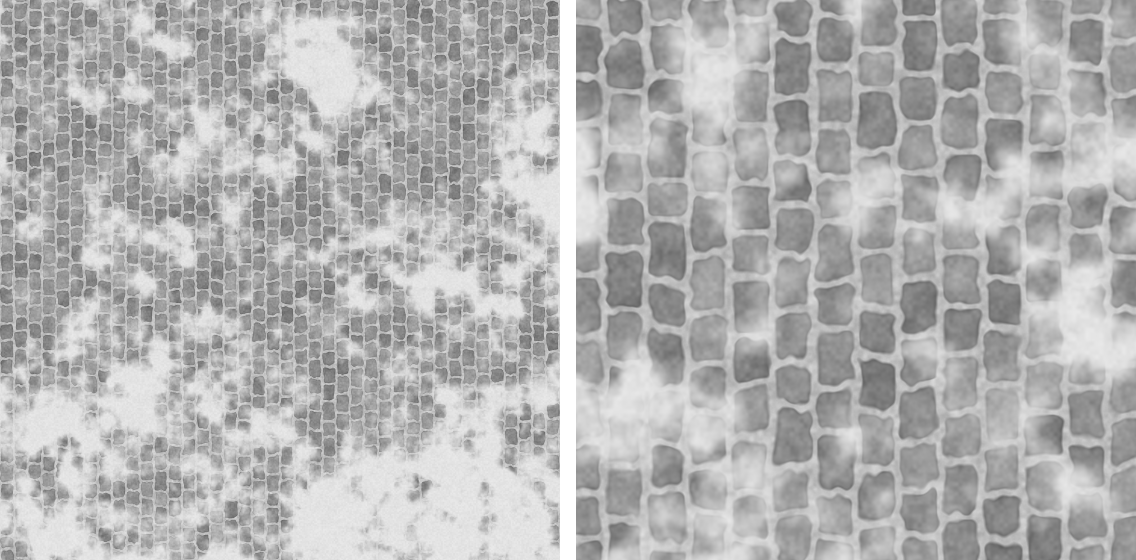
Left: the whole. Right: its middle third, enlarged.
A Shadertoy shader for this texture map:

```glsl
// Grey stone paving in 40 staggered columns of 32 setts, worn under patchy pale frost.

float hash(vec2 p) {
    vec3 q = fract(p.xyx * vec3(0.1031, 0.1030, 0.0973));
    q += dot(q, q.yzx + 33.33);
    return fract((q.x + q.y) * q.z);
}

float noise(vec2 p) {
    vec2 cell = floor(p), f = fract(p);
    f = f * f * (3.0 - 2.0 * f);
    return mix(mix(hash(cell), hash(cell + vec2(1, 0)), f.x),
               mix(hash(cell + vec2(0, 1)), hash(cell + vec2(1, 1)), f.x), f.y);
}

// Four octaves, centred on zero
float fbm(vec2 p) {
    float sum = 0.0, amplitude = 0.5;
    for (int i = 0; i < 4; i++) {
        sum += amplitude * (noise(p) - 0.5);
        p = mat2(1.6, 1.2, -1.2, 1.6) * p + 17.3;
        amplitude *= 0.6;
    }
    return sum;
}

// Soft elliptical region of heavier frost
float drift(vec2 uv, vec2 centre, vec2 radius) {
    vec2 d = (uv - centre) / radius;
    return exp(-dot(d, d));
}

// x: rounded distance to the joint in column widths, yz: sett id
vec3 paving(vec2 uv) {
    vec2 p = uv * vec2(40.0, 32.0);
    p += 0.13 * (vec2(noise(p * 1.7 + 5.0), noise(p * 1.5 + 71.0)) - 0.5);
    p += 0.12 * (vec2(noise(p * 4.5 + 31.0), noise(p * 4.5 + 97.0)) - 0.5);

    float column = floor(p.x);
    float y = p.y + 0.5 * (1.0 - mod(column, 2.0));

    // Each cross joint sits a little above or below its regular place
    float joint = floor(y + 0.5);
    float offset = y - joint - 0.24 * (hash(vec2(column + 3.0, joint + 50.0)) - 0.5);
    float row = joint - step(offset, 0.0);

    float x = fract(p.x);
    vec2 edge = vec2(min(x, 1.0 - x), 1.25 * abs(offset));
    float inside = 0.24 - length(max(0.24 - edge, 0.0));
    return vec3(inside, column, row);
}

float frost(vec2 uv) {
    float regions = drift(uv, vec2(0.63, 0.10), vec2(0.17, 0.13))
                  + drift(uv, vec2(0.18, 0.26), vec2(0.17, 0.09))
                  + drift(uv, vec2(0.96, 0.75), vec2(0.10, 0.14))
                  + drift(uv, vec2(0.75, 0.50), vec2(0.17, 0.07))
                  + drift(uv, vec2(0.58, 0.88), vec2(0.08, 0.07))
                  + drift(uv, vec2(0.10, 0.03), vec2(0.10, 0.06))
                  + drift(uv, vec2(0.91, 0.10), vec2(0.10, 0.07));
    float clumps = fbm(uv * 24.0 + 11.0) + 0.25 * (noise(uv * 52.0 + 40.0) - 0.5);
    float depth = 0.43 + 0.32 * regions + 0.15 * (0.5 - uv.y)
                + 0.55 * fbm(uv * 5.0 + 3.0) + clumps;
    return smoothstep(0.30, 0.76, depth);
}

void mainImage(out vec4 fragColor, in vec2 fragCoord) {
    vec2 uv = fragCoord / iResolution.xy;
    vec3 sett = paving(uv);
    float grain = noise(uv * 370.0) - 0.5;

    // Stones: individual tone, mottling and a darker rim
    float stone = 0.56 + 0.13 * (hash(sett.yz + 20.0) - 0.5);
    stone += 0.20 * fbm(uv * 70.0 + 60.0) + 0.07 * grain;
    stone -= 0.05 * (1.0 - smoothstep(0.10, 0.20, sett.x));

    // Gritty pale mortar
    float mortar = 0.74 + 0.14 * fbm(uv * 150.0) + 0.10 * grain;
    float shade = mix(mortar, stone, smoothstep(0.04, 0.13, sett.x));

    // Frost veils stone and mortar alike
    float pale = 0.89 + 0.04 * grain + 0.03 * fbm(uv * 90.0);
    shade = mix(shade, pale, frost(uv));

    fragColor = vec4(vec3(clamp(shade, 0.0, 1.0)), 1.0);
}
```
